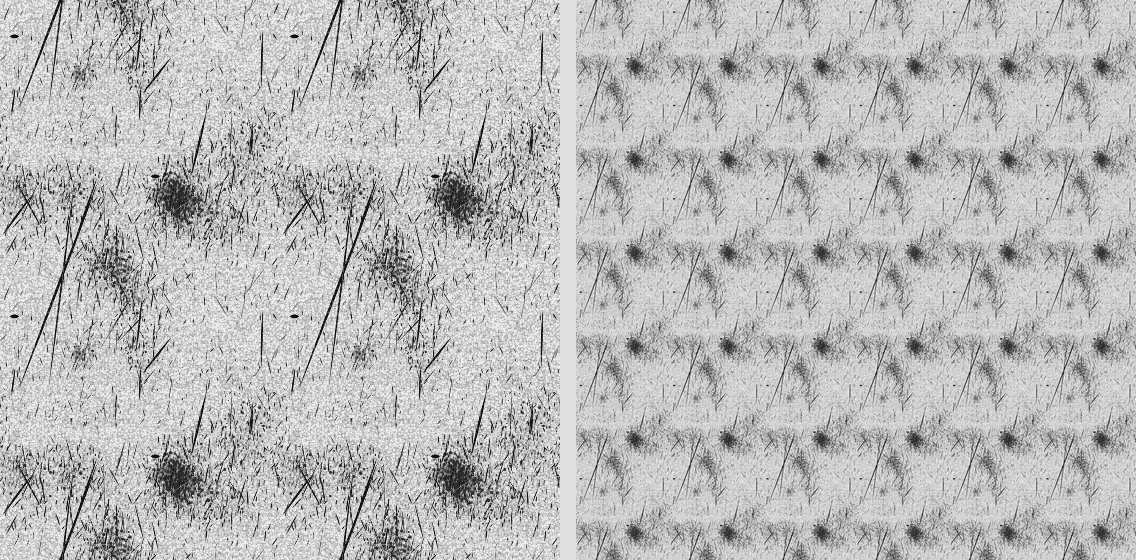
Left, the tile; right, the same tile 3 across and 3 down.
Give the GLSL for this texture, as a WebGL 2 fragment shader.

```glsl
#version 300 es
precision highp float;
// Scratched, grainy grey plate: a worn tile repeated two by two. Cellular noise
// gives grain, specks and smudges; wrapped cells of tapered strokes give the
// scratches, which gather where a periodic dirt field is dense.

uniform vec2 u_resolution;
out vec4 outColor;

const float TAU = 6.28319;
const float REPEATS = 2.0;
const float INK_GREY = 0.06;

// Dirt patches: centre, radius, strength
const vec4 PATCHES[9] = vec4[9](
  vec4(.62, .29, .085, .95), vec4(.31, .73, .045, .75), vec4(.46, .97, .10, .50),
  vec4(.90, .49, .10, .50), vec4(.07, .29, .09, .55), vec4(.28, .33, .11, .45),
  vec4(.38, .08, .10, .40), vec4(.76, .25, .13, .42), vec4(.53, .73, .08, .30));

// Deep gouges: middle, half extent
const vec4 GOUGES[10] = vec4[10](
  vec4(.210, .984, .154, .404), vec4(.220, .984, .050, .400),
  vec4(.560, .730, .055, .070), vec4(.500, .630, .002, .060),
  vec4(.710, .485, .030, .125), vec4(.935, .785, .003, .110),
  vec4(.060, .230, .055, .075), vec4(.497, .840, .012, .105),
  vec4(.300, .230, .050, .145), vec4(.900, .510, .001, .060));

vec2 hash2(vec2 cell, float seed) {
  vec3 q = fract(cell.xyx * vec3(.1031, .1030, .0973) + seed * .137);
  q += dot(q, q.yzx + 33.33);
  return fract((q.xx + q.yz) * q.zy);
}

vec2 wrapDelta(vec2 d) { return d - floor(d + 0.5); }

// Wrapped cellular noise: distance to the nearest point, and its random value
vec2 cellular(vec2 p, vec2 count, float seed) {
  vec2 g = p * count, base = floor(g), nearest = vec2(9.0, 0.0);
  for (int y = -1; y <= 1; y++)
    for (int x = -1; x <= 1; x++) {
      vec2 cell = base + vec2(x, y), id = mod(cell, count);
      float d = length(cell + hash2(id, seed) - g);
      if (d < nearest.x) nearest = vec2(d, hash2(id, seed + 5.0).x);
    }
  return nearest;
}

// Coverage of a stroke through the origin that narrows to both ends
float taperedStroke(vec2 q, vec2 halfExtent, float width, float soft) {
  float reach = length(halfExtent);
  vec2 dir = halfExtent / reach;
  float along = dot(q, dir) / reach;
  float across = abs(q.x * dir.y - q.y * dir.x);
  float taper = max(0.0, 1.0 - along * along);
  float w = width * taper;
  return (1.0 - smoothstep(w - soft, w + soft, across)) * min(1.0, 3.0 * taper);
}

// One random, mostly upright stroke per wrapped cell, kept by density
float scratches(vec2 p, float count, float width, float density, float soft, float seed) {
  vec2 base = floor(p * count);
  float ink = 0.0;
  for (int y = -1; y <= 1; y++)
    for (int x = -1; x <= 1; x++) {
      vec2 cell = base + vec2(x, y), id = mod(cell, count);
      vec2 place = hash2(id, seed), shape = hash2(id, seed + 7.0), kind = hash2(id, seed + 13.0);
      float turn = 2.0 * shape.x - 1.0;
      float angle = 0.12 + 0.7 * turn * abs(turn);
      vec2 halfExtent = vec2(sin(angle), cos(angle)) * mix(0.25, 0.95, shape.y) / count;
      float keep = smoothstep(0.0, 0.12, density - kind.x);
      float stroke = taperedStroke(p - (cell + place) / count, halfExtent,
                                   width * mix(0.5, 1.2, kind.y), soft);
      ink = max(ink, stroke * keep);
    }
  return ink;
}

// Periodic dirt: layered sines, patches and a calm horizontal band
float dirt(vec2 p) {
  vec2 w = p + 0.018 * sin(TAU * (p.yx * 3.0 + vec2(.1, .6)))
             + 0.010 * sin(TAU * (p.yx * 8.0 + p * 5.0));
  float sum = 0.15 + 0.06 * sin(TAU * (w.x * 2.0 + w.y)) * sin(TAU * (w.y * 3.0 - w.x));
  for (int i = 0; i < 9; i++) {
    vec2 d = wrapDelta(w - PATCHES[i].xy) * vec2(1.0, 0.75) / PATCHES[i].z;
    sum += PATCHES[i].w * exp(-dot(d, d));
  }
  float rise = (p.y - 0.45) / 0.04;
  return sum * (1.0 - 0.8 * exp(-rise * rise) * (0.5 + 0.5 * cos(TAU * (p.x - 0.25))));
}

void main() {
  vec2 p = fract(gl_FragCoord.xy / u_resolution * REPEATS);
  float soft = max(0.0015, 0.5 * REPEATS / u_resolution.y);
  float density = dirt(p);
  vec2 rough = cellular(p, vec2(120.0, 75.0), 3.0);
  float wear = 1.0 - smoothstep(0.45, 0.85, rough.x);

  // Scratches from long and sparse to short and crowded
  float ink = 0.0;
  for (int i = 0; i < 5; i++) {
    float level = float(i);
    ink = max(ink, scratches(p, floor(7.0 * pow(1.7, level)), 0.0025 - 0.0002 * level,
                             density * 0.9, soft, 20.0 + 3.0 * level));
  }
  ink *= mix(0.35, 1.0, wear);

  // Mottled smudges and round specks
  float mottle = density - 0.65 * rough.x + 0.4 * (rough.y - 0.5);
  ink = max(ink, 0.85 * smoothstep(0.3, 0.95, mottle));
  vec2 speck = cellular(p, vec2(52.0), 9.0);
  float radius = 0.32 * smoothstep(0.0, 0.5, density * 0.8 - speck.y);
  ink = max(ink, 0.85 * (1.0 - smoothstep(radius - 0.1, radius + 0.1, speck.x)) * step(0.02, radius));

  // Pale sideways scuffs cut the dirt, then gouges and two lens-shaped nicks
  ink *= 1.0 - 0.75 * scratches(p.yx, 13.0, 0.0018, 0.35, soft, 51.0);
  for (int i = 0; i < 10; i++) {
    float width = mix(0.003, 0.005, hash2(vec2(i, 4), 2.0).x);
    float gouge = taperedStroke(wrapDelta(p - GOUGES[i].xy), GOUGES[i].zw, width, soft);
    ink = max(ink, gouge * mix(0.6, 1.0, wear));
  }
  for (int i = 0; i < 2; i++) {
    vec2 nick = mix(vec2(.052, .87), vec2(.555, .37), float(i));
    ink = max(ink, taperedStroke(wrapDelta(p - nick), vec2(.017, .0), 0.007, soft));
  }

  // Pale plate with fine grain and faint sideways streaks
  vec2 grain = cellular(p, vec2(150.0), 1.0);
  float streak = cellular(p, vec2(7.0, 80.0), 6.0).y - 0.5;
  float plate = 0.96 - 0.30 * grain.x + 0.22 * (grain.y - 0.5) + 0.04 * streak - 0.07 * density;
  outColor = vec4(vec3(mix(clamp(plate, 0.0, 0.95), INK_GREY, ink)), 1.0);
}
```
